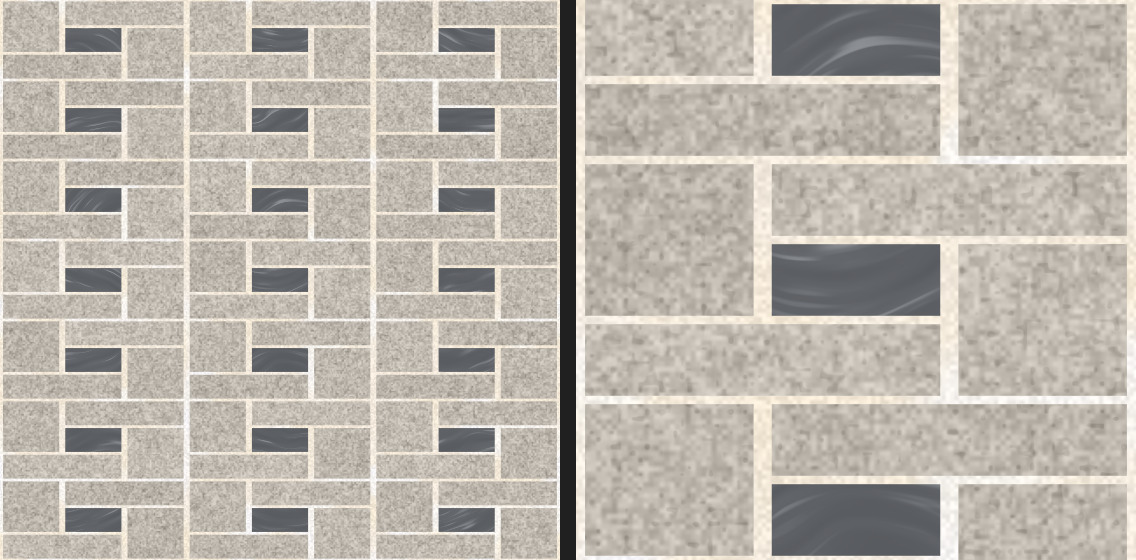
Left: the whole. Right: its middle third, enlarged.
Write a WebGL 2 fragment shader that draws this pattern.

```glsl
#version 300 es
precision highp float;
// Pinwheel paving: speckled stone slabs around streaked slate insets, with pale sandy grout.

#define REPEATS vec2(3.0, 7.0)
#define GROUT_HALF vec2(0.0054, 0.0025)
#define STONE_COLOR vec3(0.752, 0.727, 0.688)
#define SLATE_COLOR vec3(0.365, 0.376, 0.392)
#define GROUT_COLOR vec3(0.955, 0.915, 0.855)
#define CHALK_COLOR vec3(0.965, 0.955, 0.945)
#define GRAIN_CELLS 320.0
#define GRAIN_CONTRAST 0.27
#define TILE_VARIATION 0.035
#define STREAK_STRENGTH 0.17

uniform vec2 u_resolution;
out vec4 fragColor;

float hash(vec2 p) {
    vec3 q = fract(p.xyx * 0.1031);
    q += dot(q, q.yzx + 33.33);
    return fract((q.x + q.y) * q.z);
}

// Value noise whose lattice wraps after a whole period.
float noise(vec2 p, vec2 period) {
    vec2 i = floor(p), f = fract(p);
    vec2 a = mod(i, period), b = mod(i + 1.0, period);
    f = f * f * (3.0 - 2.0 * f);
    return mix(mix(hash(a), hash(vec2(b.x, a.y)), f.x),
               mix(hash(vec2(a.x, b.y)), hash(b), f.x), f.y);
}

float wrapNoise(vec2 uv, float cells) {
    return noise(uv * cells, vec2(cells));
}

// Bounds (min.xy, max.xy) of the tile under p, in thirds of a repeat.
vec4 tileBounds(vec2 p) {
    if (p.y < 1.0 && p.x < 2.0) return vec4(0, 0, 2, 1);
    if (p.x >= 2.0 && p.y < 2.0) return vec4(2, 0, 3, 2);
    if (p.y >= 2.0 && p.x >= 1.0) return vec4(1, 2, 3, 3);
    if (p.x < 1.0) return vec4(0, 1, 1, 3);
    return vec4(1, 1, 2, 2);
}

vec3 stone(vec2 uv, float seed) {
    float grain = 0.55 * wrapNoise(uv, GRAIN_CELLS)
                + 0.30 * wrapNoise(uv.yx, GRAIN_CELLS * 0.5)
                + 0.15 * wrapNoise(uv, 60.0);
    float specks = smoothstep(0.3, 0.08, wrapNoise(uv + 0.37, 240.0));
    float shade = (grain - 0.5) * GRAIN_CONTRAST - 0.08 * specks;
    return STONE_COLOR + shade + (seed - 0.5) * TILE_VARIATION;
}

// p is measured from the tile centre in canvas units.
vec3 slate(vec2 p, float seed) {
    float angle = mix(-0.45, 0.75, seed);
    float c = cos(angle), s = sin(angle);
    vec2 q = mat2(c, -s, s, c) * p;
    float bend = mix(-5.0, 7.0, fract(seed * 17.3));
    q.y += bend * q.x * q.x;
    q += seed * 3.0 + 1.0;
    q.y += 0.012 * noise(q * 28.0, vec2(512.0));
    float broad = noise(q * vec2(16.0, 130.0), vec2(1024.0));
    float fine = noise(q * vec2(28.0, 330.0) + 7.0, vec2(2048.0));
    float streak = smoothstep(0.55, 1.0, fine) * smoothstep(0.25, 0.9, broad);
    return SLATE_COLOR + 0.05 * (broad - 0.4) + STREAK_STRENGTH * streak;
}

vec3 grout(vec2 uv) {
    float chalk = smoothstep(0.58, 0.82, wrapNoise(uv, 14.0));
    float sand = wrapNoise(uv, 384.0) - 0.5;
    float warm = wrapNoise(uv + 0.21, 24.0) - 0.5;
    vec3 color = mix(GROUT_COLOR, CHALK_COLOR, chalk);
    return color + 0.11 * sand + warm * vec3(0.0, -0.01, -0.05);
}

void main() {
    vec2 uv = gl_FragCoord.xy / u_resolution;
    vec2 cell = floor(uv * REPEATS);
    vec2 local = fract(uv * REPEATS) * 3.0;

    // Tile position, size and seed
    vec4 bounds = tileBounds(local);
    vec2 toCanvas = 1.0 / (3.0 * REPEATS);
    vec2 center = 0.5 * (bounds.xy + bounds.zw);
    vec2 halfSize = 0.5 * (bounds.zw - bounds.xy) * toCanvas - GROUT_HALF;
    vec2 p = (local - center) * toCanvas;
    float seed = hash(cell * 3.0 + center * 2.0 + 11.0);

    // Tile coverage, softened over one pixel
    vec2 edge = (halfSize - abs(p)) * u_resolution;
    vec2 cover = clamp(edge + 0.5, 0.0, 1.0);

    bool isInset = bounds == vec4(1, 1, 2, 2);
    vec3 tile = isInset ? slate(p, seed) : stone(uv, seed);
    vec3 color = mix(grout(uv), tile, cover.x * cover.y);
    fragColor = vec4(clamp(color, 0.0, 1.0), 1.0);
}
```
